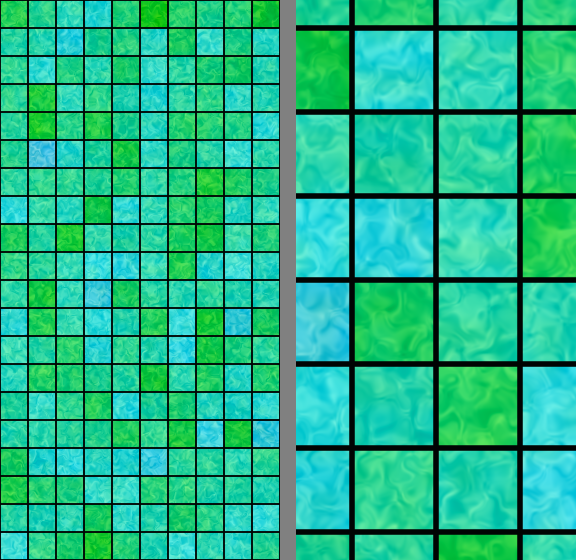
Left: the whole. Right: its middle third, enlarged.
Reproduce this pattern procedurally as a Shadertoy shader.

```glsl
// A wall of square glass mosaic tiles, ten across and twenty down, with dark grout.
// Each tile draws its hue from a bell-shaped hash spread around sea green, and
// domain-warped value noise, offset per tile, gives the mottled pale speckle.

#define GRID vec2(10.0, 20.0)    // tiles across and down
#define GROUT_WIDTH 0.066        // share of one tile
#define BASE_HUE 0.448           // in turns
#define HUE_SPREAD 0.062
#define SATURATION 0.83
#define VALUE 0.82
#define SPECKLE_FREQ 7.0         // noise cells per tile
#define SPECKLE_WARP 0.9
#define SPECKLE_TINT vec3(0.50, 0.20, 0.10)
#define GROUT_COLOR vec3(0.0, 0.015, 0.01)

// Integer hash of a lattice point, four values in 0..1
vec4 hash4(vec2 p) {
    uvec2 q = uvec2(ivec2(floor(p)));
    uvec4 v = uvec4(q.x, q.y, q.x ^ 0x9E37u, q.y + 0x79B9u);
    v = v * 1664525u + 1013904223u;
    v += v.yzxy * v.wxyz;
    v ^= v >> 16u;
    v += v.yzxy * v.wxyz;
    v ^= v >> 16u;
    return vec4(v & 0xFFFFu) / 65535.0;
}

float valueNoise(vec2 p) {
    vec2 i = floor(p);
    vec2 f = fract(p);
    f = f * f * (3.0 - 2.0 * f);
    float low = mix(hash4(i).x, hash4(i + vec2(1, 0)).x, f.x);
    float high = mix(hash4(i + vec2(0, 1)).x, hash4(i + vec2(1, 1)).x, f.x);
    return mix(low, high, f.y);
}

// Two octaves of warped noise, centred on zero
float speckle(vec2 p) {
    vec2 warp = vec2(valueNoise(p * 0.8 + 17.0), valueNoise(p * 0.8 + 53.0)) - 0.5;
    p += 2.0 * SPECKLE_WARP * warp;
    return 0.6 * valueNoise(p) + 0.4 * valueNoise(p * 2.0 + 31.0) - 0.5;
}

vec3 hsvToRgb(float hue, float saturation, float value) {
    vec3 ramp = abs(fract(hue + vec3(0.0, 2.0, 1.0) / 3.0) * 6.0 - 3.0) - 1.0;
    return value * mix(vec3(1.0), clamp(ramp, 0.0, 1.0), saturation);
}

void mainImage(out vec4 fragColor, in vec2 fragCoord) {
    vec2 grid = fragCoord / iResolution.xy * GRID;
    vec2 tile = floor(grid);
    vec2 local = fract(grid);

    // Tile colour: greener tiles are deeper, bluer ones paler
    vec4 rnd = hash4(tile + 101.0);
    float shift = dot(rnd, vec4(1.0)) - 2.0;
    float tone = hash4(tile + 401.0).y - 0.5;
    vec3 color = hsvToRgb(BASE_HUE + HUE_SPREAD * shift,
                          SATURATION - 0.06 * shift - 0.12 * tone,
                          VALUE + 0.03 * shift + 0.05 * tone);

    // Mottling inside the tile
    vec2 offset = floor(hash4(tile + 211.0).xy * 512.0) + 64.0;
    float mottle = speckle(local * SPECKLE_FREQ + offset);
    float patches = valueNoise(local * 3.0 + offset + 700.0) - 0.5;
    color += SPECKLE_TINT * mottle;
    color += vec3(0.10, 0.02, -0.10) * patches;

    // Grout centred on the tile borders
    vec2 pixel = GRID / iResolution.xy;
    vec2 border = 0.5 - abs(local - 0.5);
    vec2 inside = clamp((border - 0.5 * GROUT_WIDTH) / pixel + 0.5, 0.0, 1.0);
    color = mix(GROUT_COLOR, color, inside.x * inside.y);

    fragColor = vec4(clamp(color, 0.0, 1.0), 1.0);
}
```
